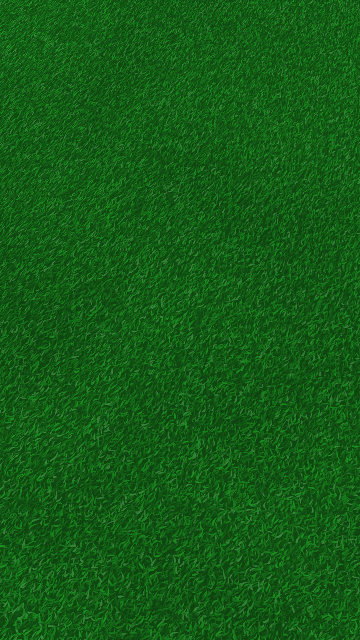
Give the GLSL for this texture, as a WebGL 1 fragment shader.

```glsl
precision highp float;
// Lawn of short grass blades receding in perspective towards the top.
// Layers of jittered cells each hold one curved, tapered blade with a soft
// shadow; layered sines add faint patches of light and shade.

uniform vec2 u_resolution;

const float NEAR_CELL   = 0.0115; // cell size at the lower edge, in canvas heights
const float RECESSION   = 0.48;   // how much cells shrink by the upper edge
const float LEAN        = 0.92;   // mean blade angle in radians
const float SPREAD_NEAR = 1.45;   // angle variation at the lower edge
const float SPREAD_FAR  = 0.65;   // angle variation at the upper edge
const float SHADOW      = 0.36;   // darkness below each blade
const float PALE_SHARE  = 0.10;   // share of greyish blades
const int   LAYERS      = 5;

const vec3 SOIL   = vec3(0.058, 0.275, 0.064);
const vec3 DEEP   = vec3(0.062, 0.305, 0.068);
const vec3 BRIGHT = vec3(0.108, 0.570, 0.130);
const vec3 PALE   = vec3(0.225, 0.530, 0.235);

vec4 hash4(vec3 p) {
  vec4 q = fract(p.xyzx * vec4(0.1031, 0.1030, 0.0973, 0.1099));
  q += dot(q, q.wzxy + 33.33);
  return fract((q.xxyz + q.yzzw) * q.zywx);
}

// Signed distance to a bent blade: thick root, pointed tip
float bladeDistance(vec2 p, float halfLength, float width, float bend) {
  float t = p.x / halfLength;
  float across = abs(p.y - bend * (t * t - 0.4));
  float taper = width * (1.0 - 0.65 * smoothstep(-0.3, 1.0, t));
  return max(across - taper, abs(p.x) - halfLength);
}

float patches(vec2 p) {
  float a = sin(p.x * 13.0 + 2.0 * sin(p.y * 9.0));
  float b = sin(p.y * 21.0 - p.x * 8.0 + 1.7 * sin(p.x * 17.0));
  return 0.5 * (a + b);
}

// Lay one layer of blades over the colour below it
vec3 addBlades(vec3 color, vec2 ground, float layer, float spread, float soft) {
  vec2 shifted = ground + layer * vec2(17.37, 9.61);
  vec2 home = floor(shifted);
  for (int row = 1; row >= -1; row--) {
    for (int col = -1; col <= 1; col++) {
      vec2 cell = home + vec2(float(col), float(row));
      vec4 place = hash4(vec3(cell + 200.0, layer + 1.0));
      vec4 form = hash4(vec3(cell + 417.0, layer + 23.0));

      vec2 center = cell + 0.5 + 0.8 * (place.xy - 0.5);
      float angle = LEAN + spread * (place.z + form.w - 1.0);
      vec2 along = vec2(cos(angle), sin(angle));
      vec2 d = shifted - center;
      vec2 local = vec2(dot(d, along), dot(d, vec2(-along.y, along.x)));

      float halfLength = mix(0.28, 0.66, form.x);
      float width = mix(0.08, 0.16, form.y);
      float bend = 0.4 * (form.z - 0.5);
      float dist = bladeDistance(local, halfLength, width, bend);
      float below = bladeDistance(local + vec2(0.0, 0.10), halfLength, width, bend);

      float tone = place.w * (0.76 + 0.24 * layer / float(LAYERS - 1));
      tone += 0.16 * local.x / halfLength;
      vec3 blade = mix(DEEP, BRIGHT, clamp(tone, 0.0, 1.0));
      float pale = step(1.0 - PALE_SHARE, fract(place.w * 7.0 + form.x * 5.0));
      blade = mix(blade, PALE, pale * 0.85);

      float shade = 1.0 - smoothstep(-0.05, 0.08 + soft, below);
      color = mix(color, SOIL * 0.93, SHADOW * shade);
      color = mix(color, blade, 1.0 - smoothstep(-soft, soft, dist));
    }
  }
  return color;
}

void main() {
  vec2 p = gl_FragCoord.xy / u_resolution.y;
  float middle = 0.5 * u_resolution.x / u_resolution.y;

  // Perspective ground coordinates with nearly square cells everywhere
  float depth = 1.0 - RECESSION * p.y;
  float cellSize = NEAR_CELL * depth;
  vec2 ground = vec2((p.x - middle) / cellSize,
                     -log(depth) / (RECESSION * NEAR_CELL));
  float soft = 0.42 / (u_resolution.y * cellSize);
  float spread = mix(SPREAD_NEAR, SPREAD_FAR, smoothstep(0.0, 0.8, p.y));

  vec3 color = SOIL;
  for (int i = 0; i < LAYERS; i++) {
    color = addBlades(color, ground, float(i), spread, soft);
  }

  // Broad light and a little haze in the distance
  color *= 1.0 + 0.035 * patches(p) + 0.06 * smoothstep(0.5, 1.0, p.y);
  gl_FragColor = vec4(color, 1.0);
}
```
